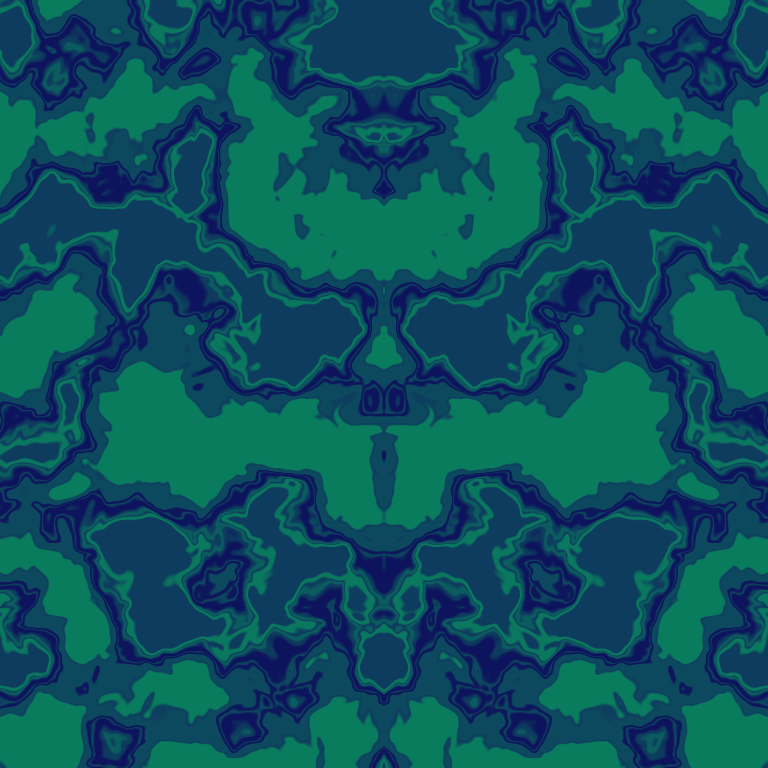
A Shadertoy shader for this pattern:

```glsl
// Mirrored marbling: one organic height field folded about the vertical axis.
// Warped gradient noise rides on broad waves that set the large masses, and
// its height is read through a ramp of plateaus, navy bands and green lines.

#define CELLS 7.5          // noise cells across the canvas
#define OCTAVES 4
#define GAIN 0.46          // strength of each finer octave
#define WARP 0.022         // sideways wander of the contours
#define MASS 0.27          // strength of the broad waves
#define CONTRAST 6.2       // how quickly heights saturate into plateaus
#define SEED 23u
#define GREEN vec3(0.04, 0.485, 0.37)
#define TEAL  vec3(0.05, 0.285, 0.37)
#define BLUE  vec3(0.05, 0.235, 0.37)
#define NAVY  vec3(0.05, 0.075, 0.36)

const float TAU = 6.2831853;

// Unit gradient for a lattice corner
vec2 cornerGradient(ivec2 cell) {
    uint h = uint(cell.x + 512) * 1597334677u ^ uint(cell.y + 512) * 3812015801u;
    h = (h ^ SEED) * 2654435769u;
    h = (h ^ (h >> 15)) * 2246822519u;
    h ^= h >> 13;
    float angle = float(h & 65535u) / 65536.0 * TAU;
    return vec2(cos(angle), sin(angle));
}

float gradientNoise(vec2 p) {
    ivec2 i = ivec2(floor(p));
    vec2 f = fract(p);
    vec2 s = f * f * f * (f * (f * 6.0 - 15.0) + 10.0);
    float a = dot(cornerGradient(i), f);
    float b = dot(cornerGradient(i + ivec2(1, 0)), f - vec2(1, 0));
    float c = dot(cornerGradient(i + ivec2(0, 1)), f - vec2(0, 1));
    float d = dot(cornerGradient(i + ivec2(1, 1)), f - vec2(1, 1));
    return mix(mix(a, b, s.x), mix(c, d, s.x), s.y);
}

float fractalNoise(vec2 p) {
    float sum = 0.0, amplitude = 1.0;
    for (int k = 0; k < OCTAVES; k++) {
        sum += amplitude * gradientNoise(p);
        p = mat2(1.6, 1.2, -1.2, 1.6) * p + 17.3;
        amplitude *= GAIN;
    }
    return sum;
}

// Broad masses; side runs from the axis (0) to the border (1), drop from the top
float broadWaves(float side, float drop) {
    float inner = cos(TAU * (drop - 0.21) / 0.38) * smoothstep(0.0, 0.25, side);
    float outer = cos(TAU * (drop - 0.53) / 0.45);
    float axis = 0.3 * cos(TAU * (drop - 0.42) / 0.5) - 0.25;
    float wave = mix(inner, outer, smoothstep(0.3, 0.58, side));
    wave *= 1.0 - 0.65 * smoothstep(0.75, 1.0, side);
    return wave + axis * (1.0 - smoothstep(0.0, 0.22, side));
}

// Height from 0 to 1, spread evenly over the area
float heightField(vec2 p) {
    p.x = abs(p.x - 0.5);
    vec2 wander = vec2(gradientNoise(p * 19.0 + 4.7), gradientNoise(p * 19.0 + 61.2));
    vec2 q = p + WARP * wander;
    float f = fractalNoise(q * CELLS + 3.4);
    f += MASS * broadWaves(2.0 * q.x, 1.0 - q.y);
    return 1.0 / (1.0 + exp(-CONTRAST * f));
}

// Soft stripe around one height
float stripe(float h, float center, float halfWidth, float blur) {
    return 1.0 - smoothstep(halfWidth * 0.35, halfWidth + blur, abs(h - center));
}

vec3 heightRamp(float h, float blur) {
    // Low ground to high ground
    vec3 color = mix(BLUE, TEAL, smoothstep(0.28, 0.5, h));

    // Navy bands: a wide one and a fine one above it
    color = mix(color, NAVY, stripe(h, 0.36, 0.09, blur));
    color = mix(color, NAVY, 0.9 * stripe(h, 0.505, 0.04, blur));

    // Green outline of the low ground with a faint companion
    color = mix(color, GREEN, 0.95 * stripe(h, 0.145, 0.032, blur));
    color = mix(color, GREEN, 0.5 * stripe(h, 0.218, 0.028, blur));

    // Green tops with a thin shaded rim
    color = mix(color, BLUE, 0.8 * stripe(h, 0.762, 0.025, blur));
    return mix(color, GREEN, smoothstep(0.765 - blur, 0.79 + blur, h));
}

void mainImage(out vec4 fragColor, in vec2 fragCoord) {
    vec2 p = fragCoord / iResolution.xy;
    float h = heightField(p);
    float blur = min(0.5 * fwidth(h), 0.03);
    fragColor = vec4(heightRamp(h, blur), 1.0);
}
```
